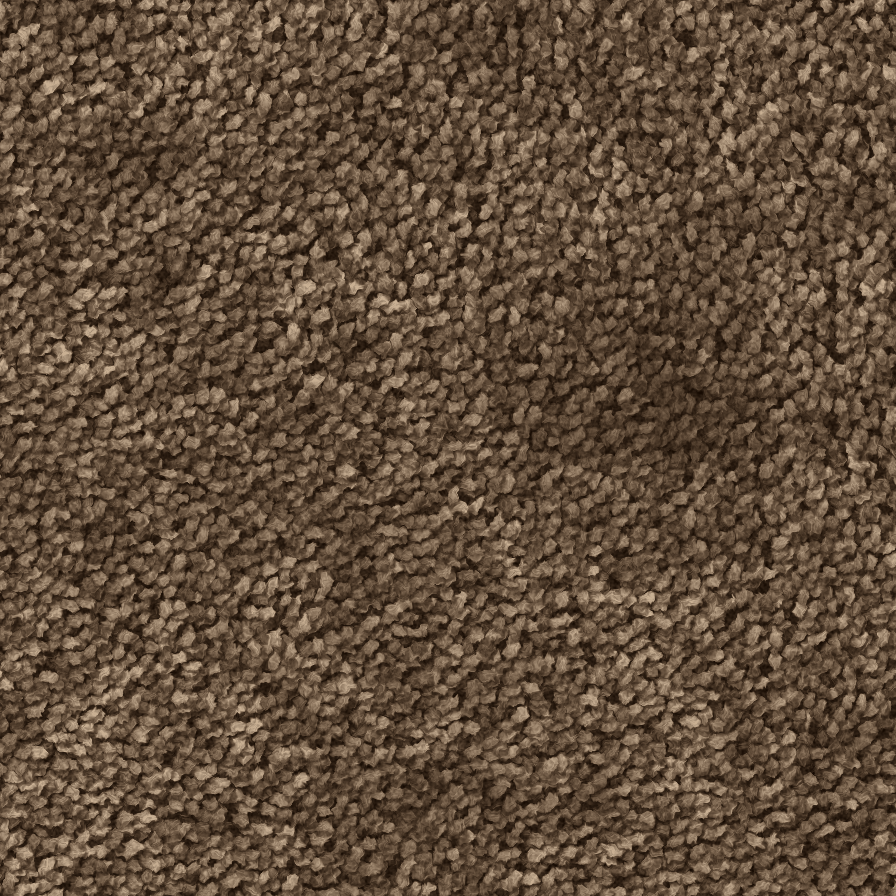
A WebGL 2 fragment shader for this texture:

```glsl
#version 300 es
precision highp float;
// Shaggy brown carpet: two layers of overlapping oval yarn tufts on jittered
// grids, leaning along a slowly turning pile direction. Each tuft has a lit tip,
// twisted fibres and a soft shadow; broad noise varies the wear of the pile.

uniform vec2 u_resolution;
out vec4 fragColor;

vec2 hash2(vec2 p) {
    vec3 v = fract(p.xyx * vec3(0.1031, 0.1030, 0.0973));
    v += dot(v, v.yzx + 33.33);
    return fract((v.xx + v.yz) * v.zy);
}

float gradientDot(vec2 cell, vec2 offset) {
    float a = 6.2832 * hash2(cell).x;
    return dot(vec2(cos(a), sin(a)), offset);
}

// Gradient noise, roughly -0.7 to 0.7
float noise(vec2 p) {
    vec2 i = floor(p), f = fract(p);
    vec2 u = f * f * f * (f * (f * 6.0 - 15.0) + 10.0);
    vec2 e = vec2(1.0, 0.0);
    return mix(mix(gradientDot(i, f), gradientDot(i + e, f - e), u.x),
               mix(gradientDot(i + e.yx, f - e.yx), gradientDot(i + e.xx, f - e.xx), u.x), u.y);
}

mat2 rotation(float a) {
    float c = cos(a), s = sin(a);
    return mat2(c, -s, s, c);
}

// Paints one layer of tufts over the given tone; upper left tufts lie on top
float paintTufts(vec2 p, float tone, float brightness, float lean, float seed) {
    vec2 cell = floor(p);
    for (int j = -2; j <= 2; j++) {
        for (int i = 2; i >= -2; i--) {
            vec2 id = cell + vec2(i, j);
            vec2 place = hash2(id + seed), kind = hash2(id + seed + 57.0);
            mat2 turn = rotation(lean + (kind.x - 0.5) * 1.7);
            vec2 size = vec2(0.58 + 0.34 * kind.y, 0.42 + 0.14 * place.x);
            vec2 away = p - id - place;

            // Shadow cast down and to the right
            float shadow = length(turn * (away - vec2(0.16, -0.24)) / size);
            tone *= 1.0 - 0.5 * (1.0 - smoothstep(0.7, 1.3, shadow));

            vec2 q = turn * away;
            float d = length(q / size);
            if (d < 1.1) {
                // Fibres twist obliquely around the yarn
                float fibre = noise(vec2(q.x * 2.5 + q.y * 1.5, q.y * 7.0 - q.x * 2.0) + id * 5.3);
                float shade = brightness + 0.44 * (kind.y - 0.5) + 0.24 * q.x
                            - 0.2 * d * d + 0.36 * fibre;
                tone = mix(tone, shade, 1.0 - smoothstep(0.76, 1.06, d));
            }
        }
    }
    return tone;
}

// Sparse thin stray hairs, gently curved
float strayHairs(vec2 uv) {
    float cover = 0.0;
    for (int k = 0; k < 5; k++) {
        vec2 h = hash2(vec2(k, 11));
        vec2 q = rotation(0.2 + 1.2 * h.y) * (uv - h);
        float d = abs(q.y + 4.0 * q.x * q.x);
        float line = 1.0 - smoothstep(0.0004, 0.0006 + 1.0 / u_resolution.y, d);
        cover = max(cover, line * (1.0 - smoothstep(0.02, 0.045, abs(q.x))));
    }
    return cover;
}

void main() {
    vec2 uv = gl_FragCoord.xy / u_resolution.y;

    // Pile direction: shallow at the lower left, steep at the upper right
    float lean = mix(0.4, 1.6, smoothstep(0.5, 1.6, uv.x * 0.7 + uv.y))
               + 0.9 * noise(uv * 5.0 + 3.0);

    // Ragged outlines come from bending the space around the tufts
    vec2 p = uv * 70.0;
    p += 0.32 * vec2(noise(p * 1.6), noise(p * 1.6 + 40.0));
    p += 0.16 * vec2(noise(p * 4.5 + 9.0), noise(p * 4.5 + 70.0));

    float tone = 0.05;
    tone = paintTufts(p + 0.5, tone, 0.48, lean, 131.0);
    tone = paintTufts(p, tone, 0.75, lean, 17.0);

    // Worn and trodden patches, then fine lint
    float hollow = 1.0 - smoothstep(0.03, 0.24, length((uv - vec2(0.69, 0.56)) * vec2(0.8, 1.0)));
    tone *= 1.0 + 0.24 * noise(uv * 3.5 + 20.0) + 0.35 * noise(uv * 14.0) - 0.22 * hollow;
    tone += 0.16 * noise(uv * 190.0) + 0.14 * noise(uv * 330.0 + 5.0);
    tone = mix(tone, 0.8, 0.5 * strayHairs(uv));

    // Dark umber gaps to pale tan tips
    tone = clamp(tone, -0.1, 1.2);
    vec3 colour = mix(vec3(0.14, 0.09, 0.05), vec3(0.68, 0.59, 0.49), tone);
    colour -= vec3(0.0, 0.05, 0.08) * max(tone * (1.0 - tone), 0.0);
    fragColor = vec4(clamp(colour, 0.0, 1.0), 1.0);
}
```
